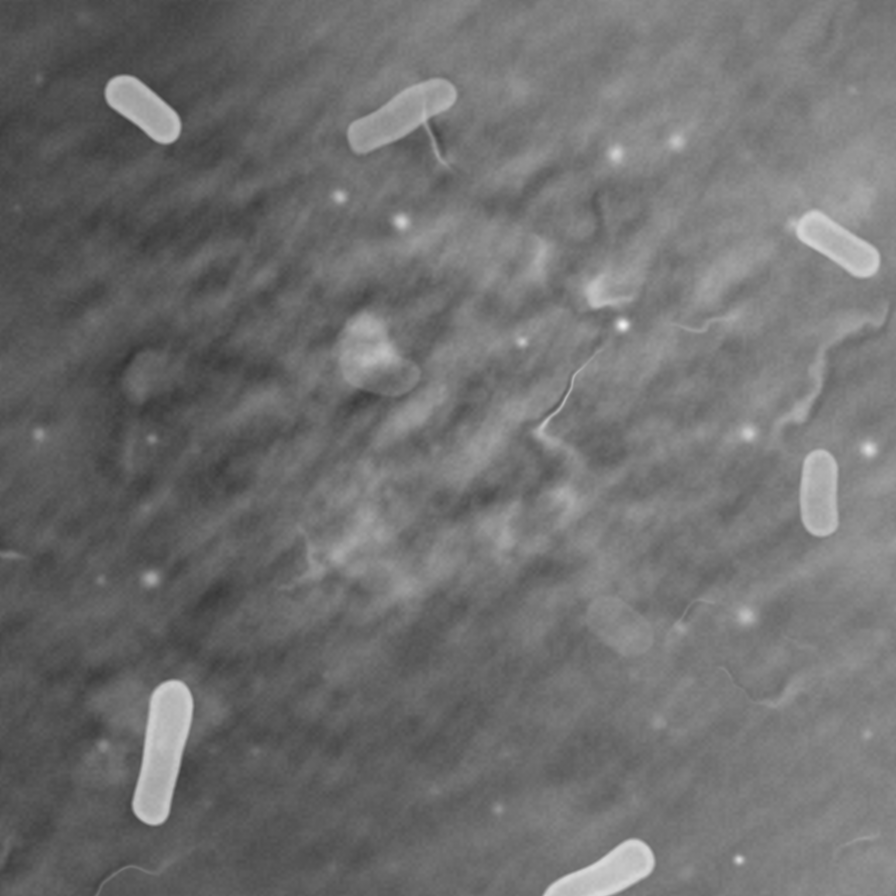
A WebGL 1 fragment shader for this texture:

```glsl
precision highp float;
uniform vec2 u_resolution;

const float DARK_SIDE = 0.345;
const float LIGHT_SIDE = 0.505;
const float MOTTLE = 0.17;
const float RELIEF = 0.30;
const float GRAIN = 0.035;
const float FILAMENT_GLOW = 0.15;
const float SPECK_CELLS = 15.0;
const float SPECK_SHARE = 0.32;
const float ROD_RADIUS = 0.023;
const float EDGE = 0.003;
const int RODS = 8;
const int CLUMPS = 5;
const vec2 SPREAD = vec2(0.7549, 0.5698);   // low-discrepancy step
const vec2 ROD_START = vec2(0.16, 0.88);
const vec2 CLUMP_START = vec2(0.42, 0.62);

float hash(vec2 p) {
  return fract(sin(dot(p, vec2(127.1, 311.7))) * 43758.55);
}

float noise(vec2 p) {
  vec2 i = floor(p), f = fract(p);
  f = f * f * (3.0 - 2.0 * f);
  return mix(mix(hash(i), hash(i + vec2(1.0, 0.0)), f.x),
             mix(hash(i + vec2(0.0, 1.0)), hash(i + 1.0), f.x), f.y);
}

float fbm(vec2 p) {
  float sum = 0.0, amp = 0.5;
  for (int i = 0; i < 4; i++) {
    sum += amp * noise(p);
    p = mat2(1.6, 1.2, -1.2, 1.6) * p + 7.3;
    amp *= 0.5;
  }
  return sum / 0.9375;
}

vec2 turn(vec2 p, float a) {
  float c = cos(a), s = sin(a);
  return vec2(c * p.x + s * p.y, c * p.y - s * p.x);
}

float bell(float x) { return exp(-x * x); }

// Uneven film, darker on the left, with embossed roughness
float film(vec2 p, float rough) {
  float tone = mix(DARK_SIDE, LIGHT_SIDE, smoothstep(-0.1, 1.0, p.x + 0.15 * (p.y - 0.5)));
  tone -= 0.07 * bell(length(p - vec2(0.0, 1.0)) / 0.3);
  tone += MOTTLE * (fbm(p * 5.0 + 3.0) - 0.5);
  vec2 q = turn(p, 0.9) * vec2(14.0, 24.0);
  float lit = fbm(q) - fbm(q + vec2(0.25, 0.3));
  return tone + RELIEF * lit * (0.2 + rough);
}

// Thin broken ridges with a shaded lee side
float filaments(vec2 p, float rough) {
  vec2 q = turn(p, 0.9) * vec2(6.0, 10.0) + 1.6 * fbm(p * 9.0);
  float n = noise(q) - 0.5;
  float broken = smoothstep(0.5, 0.72, fbm(p * 8.0 + 21.0));
  float ridge = bell(n / 0.035) - 0.5 * bell((n + 0.09) / 0.05);
  return FILAMENT_GLOW * ridge * broken * (0.35 + rough);
}

// Ragged pale clumps, the first one strongest
float clumps(vec2 p) {
  float glow = 0.0;
  vec2 warp = 0.09 * (vec2(fbm(p * 13.0), fbm(p * 13.0 + 40.0)) - 0.5);
  float ragged = fbm(p * 24.0 + 11.0);
  for (int i = 0; i < CLUMPS; i++) {
    float k = float(i);
    vec2 c = fract(CLUMP_START + k * SPREAD);
    vec2 q = turn(p - c + warp, 3.1 * hash(vec2(k, 5.0))) * vec2(1.0, 1.7);
    float d = length(q) / mix(0.06, 0.11, hash(vec2(k, 9.0)));
    float body = smoothstep(1.1, 0.35, d + 1.4 * (ragged - 0.5));
    glow += body * (0.4 + ragged) * 0.21 / (1.0 + 0.5 * k);
  }
  return glow;
}

// Small soft bright dots, a few of them strong
float specks(vec2 p) {
  vec2 cell = floor(p * SPECK_CELLS);
  float h = hash(cell + 2.0);
  vec2 c = 0.25 + 0.5 * vec2(hash(cell + 31.0), hash(cell + 57.0));
  float d = length(fract(p * SPECK_CELLS) - c) / SPECK_CELLS;
  float strength = 0.05 + 0.42 * pow(hash(cell + 83.0), 5.0);
  float radius = mix(0.005, 0.010, hash(cell + 97.0));
  return step(h, SPECK_SHARE) * strength * bell(d / radius);
}

// Rounded rod cells with pale rims, fainter near the centre
float addRods(float tone, vec2 p) {
  vec2 wobble = 0.012 * (vec2(noise(p * 20.0), noise(p * 20.0 + 60.0)) - 0.5);
  for (int i = 0; i < RODS; i++) {
    float k = float(i);
    vec2 c = fract(ROD_START + k * SPREAD);
    vec2 q = turn(p - c + wobble, 3.14 * hash(vec2(k, 13.0)));
    float radius = ROD_RADIUS * mix(0.8, 1.1, hash(vec2(k, 17.0)));
    float reach = mix(0.015, 0.055, hash(vec2(k, 19.0)));
    float d = length(vec2(max(abs(q.x) - reach, 0.0), q.y)) - radius;
    float clear = mix(0.25, 0.95, smoothstep(0.25, 0.52, length(c - 0.5)));
    float pale = mix(0.56, 0.76, hash(vec2(k, 23.0)));
    pale += 0.09 * bell((d + 0.005) / 0.005) + 0.1 * (fbm(p * 30.0) - 0.5);
    tone -= 0.04 * clear * exp(-max(d, 0.0) / 0.012);
    tone = mix(tone, pale, clear * smoothstep(EDGE, -EDGE, d));
  }
  return tone;
}

void main() {
  vec2 p = gl_FragCoord.xy / u_resolution;
  float rough = bell(length(p - vec2(0.5, 0.55)) / 0.32) + 0.5 * noise(p * 4.0 + 15.0);
  float tone = film(p, rough) + filaments(p, rough) + clumps(p) + specks(p);
  tone = addRods(tone, p);
  tone += GRAIN * (noise(p * 260.0) - 0.5);
  gl_FragColor = vec4(vec3(clamp(tone, 0.0, 1.0)), 1.0);
}
```
